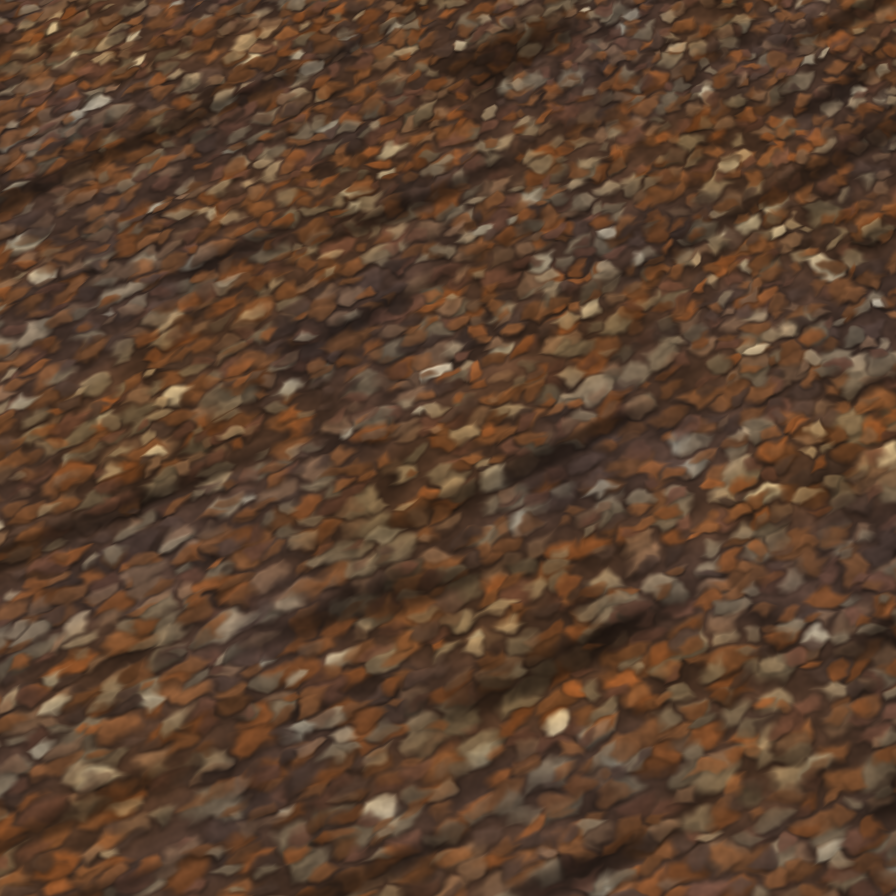
Give the GLSL for this texture, as a Shadertoy shader.

```glsl
// Wet brown gravel seen at a slant: layers of soft, irregular stones scattered in
// jittered cells on a receding, tilted ground plane. Stretched gradient noise
// adds dark furrows, blurred patches and slow drifts between rust and grey.

const float TILT = 0.45;         // direction of the long axes, radians
const float NEAR_SIZE = 0.043;   // cell size at the lower edge
const float SIZE_FALLOFF = 0.019;
const int LAYERS = 4;

const vec3 SOIL = vec3(0.27, 0.195, 0.15);
const vec3 QUARTZ = vec3(0.74, 0.68, 0.56);
const vec3 STONES[8] = vec3[8](
    vec3(0.50, 0.30, 0.16), vec3(0.43, 0.28, 0.17),
    vec3(0.45, 0.34, 0.25), vec3(0.37, 0.25, 0.19),
    vec3(0.42, 0.36, 0.28), vec3(0.29, 0.22, 0.18),
    vec3(0.46, 0.30, 0.18), vec3(0.55, 0.47, 0.36));

vec3 hash3(vec2 p) {
    vec3 h = fract(p.xyx * vec3(0.1031, 0.1030, 0.0973));
    h += dot(h, h.yxz + 33.33);
    return fract((h.xxy + h.yzz) * h.zyx);
}

vec2 rotate(vec2 p, float a) {
    float c = cos(a), s = sin(a);
    return vec2(c * p.x + s * p.y, c * p.y - s * p.x);
}

float cornerSlope(vec2 corner, vec2 offset) {
    float a = 6.2832 * hash3(corner).x;
    return dot(vec2(cos(a), sin(a)), offset);
}

// Gradient noise, roughly -0.6 to 0.6
float gradientNoise(vec2 p) {
    vec2 i = floor(p), f = p - i;
    vec2 u = f * f * f * (f * (f * 6.0 - 15.0) + 10.0);
    vec2 e = vec2(1.0, 0.0);
    float low = mix(cornerSlope(i, f), cornerSlope(i + e, f - e), u.x);
    float high = mix(cornerSlope(i + e.yx, f - e.yx), cornerSlope(i + 1.0, f - 1.0), u.x);
    return mix(low, high, u.y);
}

// Ground plane: cells shrink with height, long axes rise to the right
vec2 groundPlane(vec2 uv) {
    float size = NEAR_SIZE - SIZE_FALLOFF * uv.y;
    vec2 ground = vec2((uv.x - 0.5) / size, -log(size) / SIZE_FALLOFF);
    return rotate(ground, TILT) / vec2(1.28, 0.80);
}

// Between an ellipse and a diamond, so that the stones look chipped
float stoneDistance(vec2 p, float squash, float radius) {
    p = abs(p * vec2(1.0, squash));
    return mix(length(p), 0.8 * (p.x + p.y), 0.5) - radius;
}

vec3 stoneColour(vec3 pick) {
    vec3 colour = STONES[int(pick.x * 7.99)] * mix(0.84, 1.18, pick.y);
    return mix(colour, QUARTZ * mix(0.8, 1.15, pick.y), step(0.965, pick.z));
}

vec3 paintStones(vec3 colour, vec2 q, float seed, float cover, float opacity) {
    vec2 cell = floor(q);
    for (int j = -1; j <= 1; j++)
    for (int i = -1; i <= 1; i++) {
        vec2 id = cell + vec2(i, j);
        vec3 place = hash3(id + seed);
        vec3 form = hash3(id + seed + 57.0);
        vec3 pick = hash3(id + seed + 113.0);
        vec2 offset = q - id - 0.25 - 0.5 * place.xy;
        float turn = (place.z - 0.5) * 1.6;
        float squash = mix(1.0, 1.5, form.y);
        float radius = mix(0.27, 0.53, form.x);
        float present = step(form.z, cover);

        vec2 local = rotate(offset, turn);
        vec2 shadowLocal = rotate(offset + vec2(0.05, 0.13), turn);
        float body = 1.0 - smoothstep(-0.20, 0.15, stoneDistance(local, squash, radius));
        float shadow = 1.0 - smoothstep(-0.20, 0.22, stoneDistance(shadowLocal, squash, radius));
        float light = 1.0 + 0.25 * clamp(offset.y + 0.3 * offset.x, -0.5, 0.5);

        colour *= 1.0 - 0.27 * present * shadow * opacity;
        colour = mix(colour, stoneColour(pick) * light, present * body * opacity);
    }
    return colour;
}

void mainImage(out vec4 fragColor, in vec2 fragCoord) {
    vec2 uv = fragCoord / iResolution.xy;
    vec2 q = groundPlane(uv);

    // Ragged outlines
    vec2 ragged = q + 0.34 * vec2(gradientNoise(q * 1.4), gradientNoise(q * 1.4 + 31.0));
    ragged += 0.08 * vec2(gradientNoise(q * 3.7 + 11.0), gradientNoise(q * 3.7 + 71.0));

    // Stones, from the buried large ones to the small ones on top
    float clarity = smoothstep(-0.40, 0.20, gradientNoise(q * vec2(0.22, 0.30) + 5.0));
    vec3 colour = SOIL * (1.0 + 0.5 * gradientNoise(q * 0.8));
    for (int k = 0; k < LAYERS; k++) {
        float depth = float(k) / float(LAYERS - 1);
        vec2 layerPoint = ragged * mix(0.9, 1.5, depth) + 17.3 * float(k);
        float opacity = mix(0.9, mix(0.4, 0.85, clarity), depth);
        colour = paintStones(colour, layerPoint, 200.0 * float(k + 1), mix(0.9, 0.5, depth), opacity);
    }

    // Narrow dark furrows and slow drifts of tint
    float furrow = smoothstep(0.20, 0.46, gradientNoise(q * vec2(0.11, 0.55) + 40.0));
    colour = mix(colour, mix(colour, SOIL, 0.4) * 0.55, 0.8 * furrow);
    float warmth = smoothstep(-0.4, 0.4, gradientNoise(q * vec2(0.16, 0.25) + 90.0));
    colour *= mix(vec3(0.97, 1.00, 1.09), vec3(1.07, 1.01, 0.90), warmth);
    colour *= 1.03 + 0.22 * gradientNoise(q * vec2(0.25, 0.40) + 130.0);

    // Fine mottling
    colour *= 1.0 + 0.14 * gradientNoise(q * 3.0) + 0.05 * gradientNoise(uv * 150.0);
    fragColor = vec4(clamp(colour, 0.0, 1.0), 1.0);
}
```
